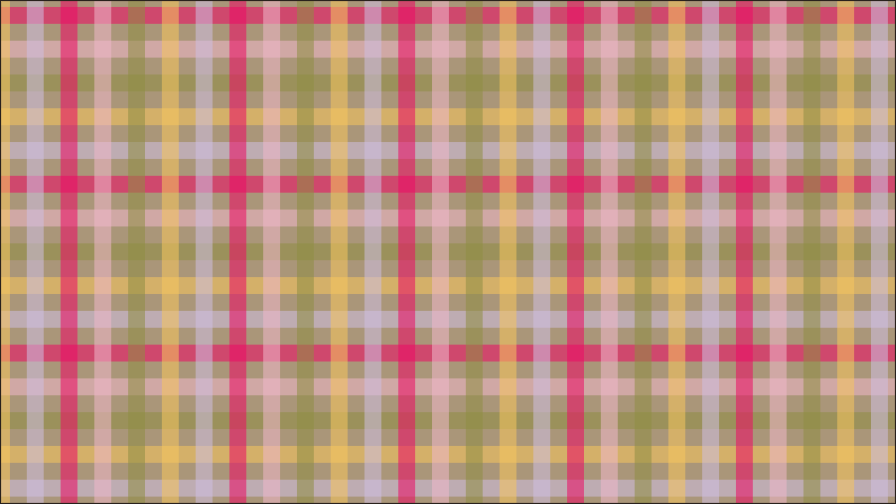
This pattern is drawn by a Shadertoy shader. Its source:

```glsl
// Madras plaid: five translucent stripe colours crossing on a tan ground.

// Lengths are fractions of the canvas height.
const float PERIOD = 0.335;                  // one full stripe sequence
const vec2 FIRST_RED = vec2(0.1202, 0.0138); // left and top edge of the first red stripe
const float BORDER = 0.0022;                 // dark hairline around the canvas
const float OPACITY = 0.55;                  // dye strength of each stripe
const int STRIPES = 5;

const vec3 GROUND = vec3(0.668, 0.588, 0.473);
const vec3 BORDER_COLOR = vec3(0.16, 0.13, 0.11);
const vec3 DYES[STRIPES] = vec3[STRIPES](
    vec3(0.926, 0.035, 0.390),  // red
    vec3(0.937, 0.718, 0.792),  // pink
    vec3(0.557, 0.555, 0.259),  // olive
    vec3(0.965, 0.773, 0.365),  // yellow
    vec3(0.808, 0.745, 0.882)   // lavender
);

// Stripes alternate with equal gaps; returns dye weighted by coverage, and coverage.
vec4 stripeLayer(float position, float pixel) {
    float slot = 0.5 / float(STRIPES);
    float phase = position / PERIOD;
    vec4 layer = vec4(0.0);
    for (int i = 0; i < STRIPES; i++) {
        float center = (2.0 * float(i) + 0.5) * slot;
        float dist = abs(fract(phase - center + 0.5) - 0.5);
        float cover = clamp((0.5 * slot - dist) * PERIOD / pixel + 0.5, 0.0, 1.0);
        layer += vec4(DYES[i], 1.0) * cover;
    }
    return layer;
}

vec3 dyeOver(vec3 below, vec4 layer) {
    return below * (1.0 - OPACITY * layer.a) + OPACITY * layer.rgb;
}

void mainImage(out vec4 fragColor, in vec2 fragCoord) {
    float pixel = 1.0 / iResolution.y;
    vec2 size = iResolution.xy * pixel;
    vec2 p = fragCoord * pixel;

    // Rows run down from the top; columns lie over them.
    vec3 color = dyeOver(GROUND, stripeLayer(size.y - p.y - FIRST_RED.y, pixel));
    color = dyeOver(color, stripeLayer(p.x - FIRST_RED.x, pixel));

    // Border hairline
    vec2 inset = min(p, size - p);
    float edge = clamp((BORDER - min(inset.x, inset.y)) / pixel + 0.5, 0.0, 1.0);
    color = mix(color, BORDER_COLOR, edge);

    fragColor = vec4(color, 1.0);
}
```
